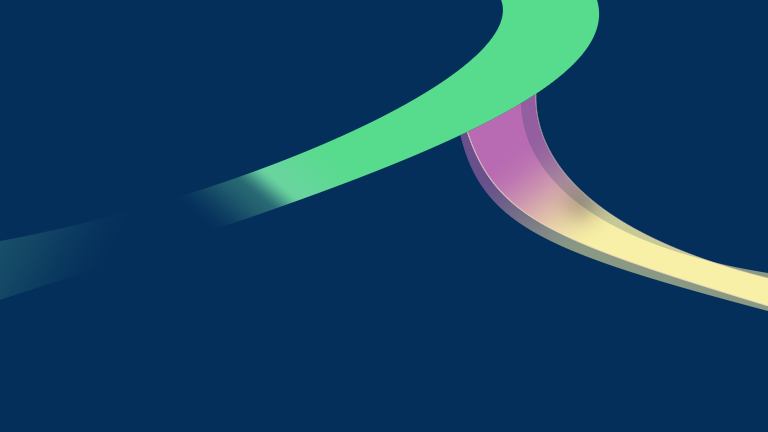
Give the GLSL for this background, as a WebGL 1 fragment shader.

```glsl
precision highp float;

uniform vec2 u_resolution;

// Signed distance to a cubic curve that rises in y; positive on its right.
float edge(vec2 p, vec2 a, vec2 b, vec2 c, vec2 d) {
  vec2 c1 = 3.0 * (b - a);
  vec2 c2 = 3.0 * (a - 2.0 * b + c);
  vec2 c3 = d - a + 3.0 * (b - c);
  float t = 0.5;
  float stride = 0.25;
  for (int i = 0; i < 18; i++) {
    float y = a.y + t * (c1.y + t * (c2.y + t * c3.y));
    t += y < p.y ? stride : -stride;
    stride *= 0.5;
  }
  vec2 point = a + t * (c1 + t * (c2 + t * c3));
  vec2 tangent = c1 + t * (2.0 * c2 + 3.0 * t * c3);
  return dot(p - point, normalize(vec2(tangent.y, -tangent.x)));
}

float cover(float dist) {
  return clamp(0.5 + dist * u_resolution.y, 0.0, 1.0);
}

float hairline(float dist) {
  return 1.0 - smoothstep(0.0005, 0.0025, abs(dist));
}

void main() {
  // Canvas height is one unit.
  vec2 p = gl_FragCoord.xy / u_resolution.y;
  vec3 navy = vec3(0.016, 0.184, 0.355);

  // Green ribbon borders
  float greenTop = edge(p, vec2(0.0, 0.442), vec2(0.579, 0.549),
                        vec2(1.222, 0.833), vec2(1.160, 1.0));
  float greenBase = edge(p, vec2(0.0, 0.306), vec2(0.764, 0.553),
                         vec2(1.451, 0.769), vec2(1.382, 1.0));

  // Two overlapping translucent ribbons
  float frontLeft = edge(p, vec2(1.778, 0.292), vec2(1.278, 0.444),
                         vec2(1.144, 0.495), vec2(1.079, 0.704));
  float frontRight = edge(p, vec2(1.778, 0.356), vec2(1.370, 0.458),
                          vec2(1.231, 0.630), vec2(1.241, 0.792));
  float backLeft = edge(p, vec2(1.778, 0.280), vec2(1.262, 0.417),
                        vec2(1.111, 0.477), vec2(1.063, 0.699));
  float backRight = edge(p, vec2(1.778, 0.368), vec2(1.343, 0.438),
                         vec2(1.197, 0.618), vec2(1.206, 0.780));
  float below = cover(greenBase);
  float front = cover(frontLeft) * cover(-frontRight) * below;
  float back = cover(backLeft) * cover(-backRight) * below;

  // Mauve turning to cream, with a soft fold between them
  float along = dot(p - vec2(1.215, 0.676), vec2(0.6, -0.8));
  vec3 silk = mix(vec3(0.72, 0.42, 0.70), vec3(0.97, 0.94, 0.65),
                  smoothstep(0.0, 0.29, along));
  vec2 fold = (p - vec2(1.345, 0.530)) / 0.045;
  silk *= 1.0 - 0.18 * exp(-dot(fold, fold));

  vec3 color = mix(navy, silk, 0.55 * back);
  color = mix(color, silk, front * mix(0.8, 1.0, back));
  float rim = max(hairline(frontLeft) * cover(-frontRight),
                  0.6 * hairline(frontRight) * cover(frontLeft));
  color = mix(color, vec3(0.96, 0.86, 0.76), 0.65 * rim * below);

  // Green ribbon, fading to navy and faintly back at the far left
  float sweep = p.x + 1.2 * (p.y - 0.588);
  float tail = p.x - 0.55 * (p.y - 0.516);
  float opacity = 0.35 * smoothstep(0.34, 0.57, sweep)
                + 0.65 * smoothstep(0.54, 0.64, sweep)
                + 0.2 * (1.0 - smoothstep(0.0, 0.33, tail));
  vec3 green = mix(vec3(0.42, 0.83, 0.63), vec3(0.34, 0.86, 0.55),
                   smoothstep(0.58, 0.88, sweep));
  float greenShape = cover(greenTop) * cover(-greenBase);
  color = mix(color, green, greenShape * min(opacity, 1.0));

  gl_FragColor = vec4(color, 1.0);
}
```
